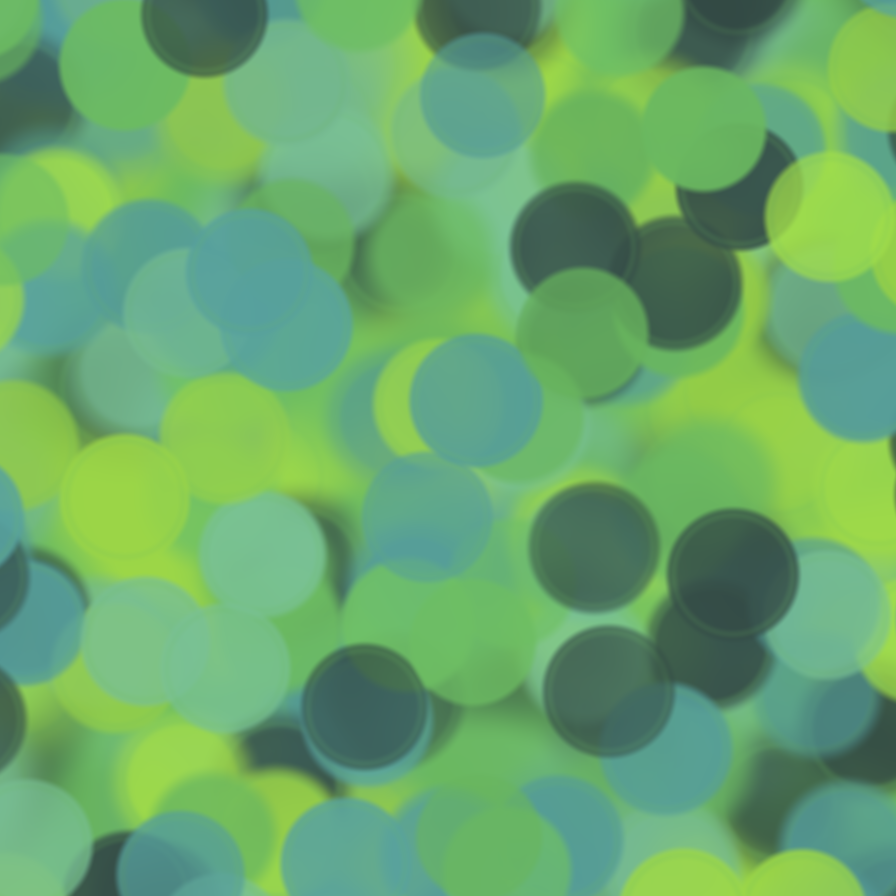
Write a WebGL 1 fragment shader that draws this background.

```glsl
precision highp float;

uniform vec2 u_resolution;

const int LAYERS = 6;
const float CELL = 0.165;          // spacing of the scatter grid
const float RADIUS = 0.0715;       // disc radius
const float SHARP_EDGE = 0.005;    // edge softness of the front layer
const float EXTRA_BLUR = 0.040;    // added softness of the rear layer
const float PRESENCE = 0.72;       // chance that a cell holds a disc
const float ALPHA_MIN = 0.62;
const float ALPHA_MAX = 0.92;
const float RIM_TINT = 0.16;

const vec3 DARK = vec3(0.20, 0.29, 0.27);
const vec3 TEAL = vec3(0.33, 0.61, 0.60);
const vec3 FOAM = vec3(0.46, 0.73, 0.57);
const vec3 GREEN = vec3(0.42, 0.73, 0.38);
const vec3 LIME = vec3(0.61, 0.84, 0.28);

vec3 hash3(vec3 p) {
  p = fract(p * vec3(0.1031, 0.1030, 0.0973));
  p += dot(p, p.yxz + 33.33);
  return fract((p.xxy + p.yxx) * p.zyx);
}

vec2 gradientAt(vec2 cell) {
  float angle = 6.2832 * hash3(vec3(cell, 71.0)).x;
  return vec2(cos(angle), sin(angle));
}

// Gradient noise, roughly -0.7 to 0.7
float gradientNoise(vec2 p) {
  vec2 i = floor(p);
  vec2 f = p - i;
  vec2 u = f * f * f * (f * (f * 6.0 - 15.0) + 10.0);
  vec2 e = vec2(1.0, 0.0);
  float a = dot(gradientAt(i), f);
  float b = dot(gradientAt(i + e.xy), f - e.xy);
  float c = dot(gradientAt(i + e.yx), f - e.yx);
  float d = dot(gradientAt(i + e.xx), f - e.xx);
  return mix(mix(a, b, u.x), mix(c, d, u.x), u.y);
}

// Weighted choice from the palette
vec3 pickColor(float pick) {
  vec3 color = mix(DARK, TEAL, step(0.22, pick));
  color = mix(color, FOAM, step(0.43, pick));
  color = mix(color, GREEN, step(0.60, pick));
  return mix(color, LIME, step(0.82, pick));
}

vec3 backdrop(vec2 p) {
  float hue = gradientNoise(p * 4.0 + 3.7);
  float shade = gradientNoise(p * 5.0 + 19.3);
  vec3 color = mix(GREEN, LIME, smoothstep(0.0, 0.35, hue));
  color = mix(color, FOAM, smoothstep(0.0, 0.35, -hue));
  return mix(color, DARK, 0.6 * smoothstep(0.15, 0.55, shade));
}

// Lay one jittered grid of translucent discs over the colour
vec3 addDiscs(vec3 color, vec2 p, float layer, float softness, float seeThrough) {
  float turn = 0.5 + layer * 1.1;
  float c = cos(turn);
  float s = sin(turn);
  vec2 q = mat2(c, s, -s, c) * p / CELL + layer * vec2(7.3, 4.9) + 40.0;
  vec2 home = floor(q);

  for (int y = -1; y <= 1; y++) {
    for (int x = -1; x <= 1; x++) {
      vec2 cell = home + vec2(float(x), float(y));
      vec3 place = hash3(vec3(cell, layer * 13.0 + 5.0));
      vec3 look = hash3(vec3(cell, layer * 13.0 + 11.0));

      float radius = RADIUS * mix(0.97, 1.04, look.z);
      float dist = length(q - cell - place.xy) * CELL - radius;
      float cover = 1.0 - smoothstep(-softness, softness, dist);
      cover *= step(place.z, PRESENCE);

      // Faint green rim just inside the edge
      float rim = 1.0 - smoothstep(0.0, 0.007, abs(dist + 0.007));
      vec3 tint = pickColor(look.x) * mix(0.95, 1.05, fract(look.z * 7.0));
      tint = mix(tint, GREEN, RIM_TINT * rim);

      float alpha = mix(ALPHA_MIN, ALPHA_MAX, look.y) - seeThrough;
      color = mix(color, tint, cover * alpha);
    }
  }
  return color;
}

void main() {
  vec2 p = gl_FragCoord.xy / min(u_resolution.x, u_resolution.y);
  vec3 color = backdrop(p);
  float seeThrough = 0.15 * gradientNoise(p * 9.0);

  // Rear layers are soft, front layers crisp
  for (int i = 0; i < LAYERS; i++) {
    float layer = float(i);
    float depth = 1.0 - layer / float(LAYERS - 1);
    float softness = SHARP_EDGE + EXTRA_BLUR * depth * depth;
    color = addDiscs(color, p, layer, softness, seeThrough);
  }
  gl_FragColor = vec4(color, 1.0);
}
```
